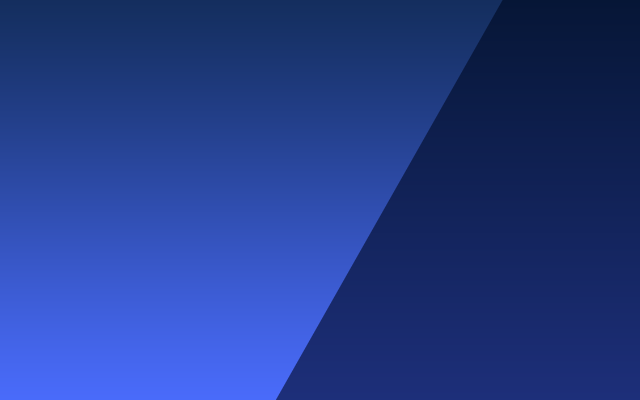
Give the GLSL for this background, as a WebGL 2 fragment shader.

```glsl
#version 300 es
precision highp float;
// Two vertical blue gradients split by one slanted, smooth edge:
// a bright field on the left and a dark panel on the right.
// The edge is the signed distance to a line, in units of canvas height.

#define EDGE_OFFSET 0.173  // edge position right of centre, at mid height
#define EDGE_SLOPE 0.567   // sideways run of the edge per unit of height
#define FIELD_EASE 0.25    // 0 = linear field gradient, 1 = full smoothstep
#define FIELD_TOP vec3(0.078, 0.180, 0.369)
#define FIELD_BOTTOM vec3(0.288, 0.420, 0.982)
#define PANEL_TOP vec3(0.024, 0.086, 0.212)
#define PANEL_BOTTOM vec3(0.114, 0.184, 0.478)

uniform vec2 u_resolution;
out vec4 fragColor;

// Signed distance to the slanted edge, positive on the right.
float edgeDistance(vec2 p) {
    vec2 normal = normalize(vec2(1.0, -EDGE_SLOPE));
    return dot(p - vec2(EDGE_OFFSET, 0.0), normal);
}

void main() {
    // Centred coordinates: height spans -0.5 to 0.5.
    vec2 p = (gl_FragCoord.xy - 0.5 * u_resolution) / u_resolution.y;
    float height = p.y + 0.5;

    // Vertical gradients of the two areas.
    float eased = mix(height, smoothstep(0.0, 1.0, height), FIELD_EASE);
    vec3 field = mix(FIELD_BOTTOM, FIELD_TOP, eased);
    vec3 panel = mix(PANEL_BOTTOM, PANEL_TOP, height);

    // Blend across about one pixel at the edge.
    float pixel = 1.0 / u_resolution.y;
    float panelMask = clamp(edgeDistance(p) / pixel + 0.5, 0.0, 1.0);

    fragColor = vec4(mix(field, panel, panelMask), 1.0);
}
```
